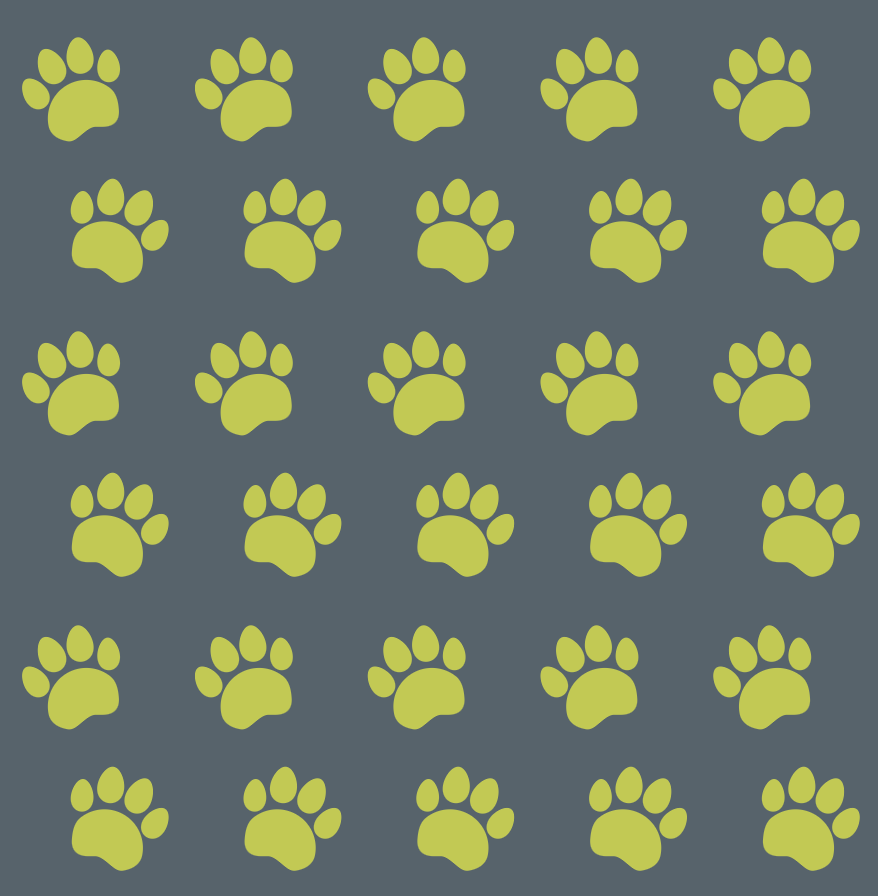
This pattern is drawn by a WebGL 1 fragment shader. Its source:

```glsl
precision highp float;
// Lime paw prints on slate, in rows that lean alternately left and right.

uniform vec2 u_resolution;

// Maximum of two distances with a rounded corner of size k.
float smoothMax(float a, float b, float k) {
  float h = max(k - abs(a - b), 0.0) / k;
  return max(a, b) + 0.25 * h * h * k;
}

// Egg with half-axes radii, wider at its lower end; y points down.
float toe(vec2 p, vec2 center, vec2 radii, float tilt) {
  float c = cos(tilt), s = sin(tilt);
  p -= center;
  vec2 q = vec2(c * p.x - s * p.y, s * p.x + c * p.y);
  q.x /= 1.0 + 0.17 * q.y / radii.y;
  float k = length(q / radii);
  return (k - 1.0) * k / max(length(q / (radii * radii)), 0.001);
}

// Round dome, flattened at the right, with an S-shaped lower edge.
float pad(vec2 p) {
  float dome = length(p - vec2(74.0, 101.5)) - 33.0;
  float side = p.x - 102.5;
  float lower = p.y - mix(122.0, 108.7, smoothstep(58.0, 82.0, p.x));
  return smoothMax(smoothMax(dome, side, 8.0), lower, 14.0);
}

float paw(vec2 p) {
  float d = pad(p);
  d = min(d, toe(p, vec2(30.1, 80.1), vec2(10.2, 14.5), 0.62));
  d = min(d, toe(p, vec2(43.8, 56.8), vec2(11.2, 15.9), 0.45));
  d = min(d, toe(p, vec2(68.3, 47.6), vec2(11.4, 15.7), 0.13));
  return min(d, toe(p, vec2(93.0, 56.5), vec2(9.6, 14.0), 0.06));
}

void main() {
  // The canvas is 768 units high, measured from its top left corner.
  float unitsPerPixel = 768.0 / u_resolution.y;
  vec2 p = vec2(gl_FragCoord.x, u_resolution.y - gl_FragCoord.y) * unitsPerPixel;

  // Each cell holds a paw and, below it, its mirror image.
  vec2 cell = mod(p, vec2(148.1, 252.0));
  if (cell.y > 137.0) cell = vec2(163.5 - cell.x, cell.y - 121.2);

  float coverage = clamp(0.5 - paw(cell) / unitsPerPixel, 0.0, 1.0);
  vec3 slate = vec3(0.34, 0.39, 0.42);
  vec3 lime = vec3(0.76, 0.79, 0.33);
  gl_FragColor = vec4(mix(slate, lime, coverage), 1.0);
}
```
